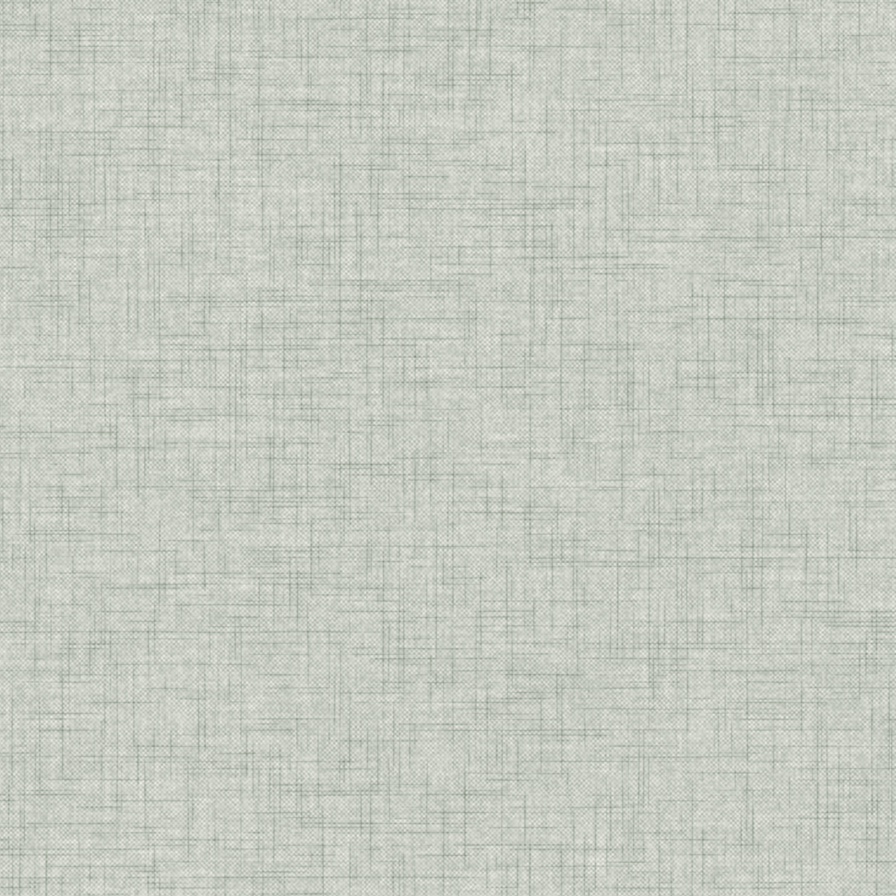
This texture is drawn by a WebGL 2 fragment shader. Its source:

```glsl
#version 300 es
precision highp float;
// Pale sage linen: a fine plain weave crossed by thin, broken darker threads.

uniform vec2 u_resolution;
out vec4 fragColor;

float hash(vec2 p) {
    uvec2 q = uvec2(ivec2(floor(p))) * uvec2(1597334677u, 3812015801u);
    uint n = (q.x ^ q.y) * 1597334677u;
    n = (n ^ (n >> 15u)) * 2246822519u;
    n ^= n >> 13u;
    return float(n >> 8u) / 16777216.0;
}

float noise(vec2 p) {
    vec2 cell = floor(p), f = p - cell;
    f = f * f * (3.0 - 2.0 * f);
    float low = mix(hash(cell), hash(cell + vec2(1, 0)), f.x);
    float high = mix(hash(cell + vec2(0, 1)), hash(cell + vec2(1, 1)), f.x);
    return mix(low, high, f.y);
}

// Smooth variation along one thread, shifted so that neighbours differ.
float alongThread(float x, float row) {
    float shift = 200.0 * hash(vec2(row, 7.0));
    float longPart = noise(vec2(x * 14.0 + shift, row * 3.0));
    float shortPart = noise(vec2(x * 60.0 + shift, row * 3.0 + 1.0));
    return mix(longPart, shortPart, 0.3);
}

// Thin dark threads along x, one per row, each with its own offset.
float darkThreads(vec2 p, float seed) {
    float y = p.y * 165.0 + seed;
    float row = floor(y);
    float wobble = 0.2 * noise(vec2(p.x * 12.0, row)) - 0.1;
    float center = 0.5 + 0.4 * (hash(vec2(row, 19.0)) - 0.5) + wobble;
    float d = (y - row - center) / 0.19;
    return exp(-d * d) * smoothstep(0.46, 0.82, alongThread(p.x, row));
}

// Faint light and dark variation of the ordinary threads along x.
float fineThreads(vec2 p, float seed) {
    float y = p.y * 345.0 + seed;
    float row = floor(y);
    float blend = smoothstep(0.15, 0.85, y - row);
    return mix(alongThread(p.x, row), alongThread(p.x, row + 1.0), blend) - 0.5;
}

void main() {
    vec2 uv = gl_FragCoord.xy / u_resolution.y;

    // Diamond lattice of the weave, faded out where it is too fine to resolve
    vec2 bend = 0.0012 * vec2(noise(uv * 60.0), noise(uv * 60.0 + 91.0));
    vec2 wave = cos(6.28319 * 190.0 * (uv + bend));
    float visible = smoothstep(2.0, 2.6, u_resolution.y / 190.0);
    float weave = wave.x * wave.y * visible * (0.45 + 1.1 * noise(uv * 110.0 + 17.0));

    // Weft and warp threads
    float streak = darkThreads(uv, 40.0) + darkThreads(uv.yx, 900.0);
    float fine = fineThreads(uv, 2000.0) + fineThreads(uv.yx, 4000.0);

    // Fibre grain, pale slubs and broad unevenness
    float grain = noise(uv * 370.0 + 300.0) - 0.5;
    float slub = smoothstep(0.72, 0.95, noise(uv * vec2(18.0, 150.0) + 60.0));
    float cloud = noise(uv * 5.0 + 13.0) - 0.5;

    float tone = 0.794 + 0.056 * weave - 0.105 * streak + 0.06 * fine
               + 0.09 * grain + 0.022 * slub + 0.012 * cloud;

    vec3 color = mix(vec3(0.68, 0.708, 0.663), vec3(0.86, 0.868, 0.836), (tone - 0.68) / 0.18);
    fragColor = vec4(clamp(color, 0.0, 1.0), 1.0);
}
```
